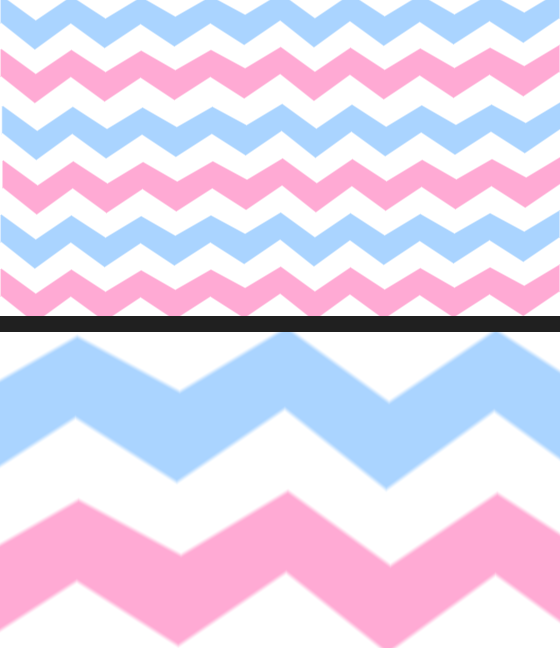
Top: the whole. Bottom: its middle third, enlarged.
Write a WebGL 1 fragment shader that draws this pattern.

```glsl
precision highp float;

// Six zigzag bands, alternately blue and pink, stacked on white.
// Each band lies between two piecewise-linear edges whose peaks and valleys
// drift in a four-wave cycle; rows are nudged and trimmed at their ends.

uniform vec2 u_resolution;

// Lengths are in units of 1/432 of the canvas height; y runs downward.
const float CANVAS_HEIGHT = 432.0;
const float ROWS = 6.0;
const float ROW_TOP = -5.0;
const float ROW_STEP = 74.7;
const float WAVE = 95.4;
const float CYCLE = 4.0;         // waves in one cycle of the drift
const float CYCLE_RISE = 3.0;    // lift of each cycle over the last
const float BAND_START = 0.8;
const float BAND_END = 765.0;
const float SOFTNESS = 1.4;

// Edge shape: peak x, peak-to-valley run, peak y, valley y.
const vec4 UPPER_EDGE = vec4(2.2, 46.7, 0.0, 33.0);
const vec4 LOWER_EDGE = vec4(1.4, 46.2, 37.0, 72.8);
const float UPPER_VALLEY_RISE = 2.6;
const float LOWER_VALLEY_RISE = 2.1;

// Small misplacements of rows 0-2 and 3-5.
const vec3 NUDGE_X_FIRST = vec3(0.0, 0.0, 2.0);
const vec3 NUDGE_X_LAST = vec3(2.6, 0.0, 0.0);
const vec3 NUDGE_Y_FIRST = vec3(0.0, -1.5, 1.6);
const vec3 NUDGE_Y_LAST = vec3(1.4, 0.7, 0.0);

const vec3 WHITE = vec3(1.0);
const vec3 BLUE = vec3(0.667, 0.831, 1.0);
const vec3 PINK = vec3(1.0, 0.667, 0.831);

float cycleLift(float wave) {
  return CYCLE_RISE * floor((wave + 0.5) / CYCLE);
}

float peakDrift(float wave) {
  return -cos(wave * 1.5708) - cycleLift(wave);
}

float valleyDrift(float wave, float rise) {
  float place = wave - CYCLE * floor((wave + 0.5) / CYCLE);
  return -rise * place - cycleLift(wave);
}

// Signed distance below a zigzag edge.
float belowEdge(vec2 p, vec4 edge, float rise) {
  float wave = floor((p.x - edge.x) / WAVE);
  float along = p.x - edge.x - wave * WAVE;
  bool falling = along < edge.y;
  float run = falling ? edge.y : WAVE - edge.y;
  float t = falling ? along / run : (WAVE - along) / run;
  float peak = edge.z + peakDrift(falling ? wave : wave + 1.0);
  float valley = edge.w + valleyDrift(wave, rise);
  float slope = (valley - peak) / run;
  return (p.y - mix(peak, valley, t)) / sqrt(1.0 + slope * slope);
}

// Offset of a row, picked from the two nudge triples.
vec2 rowNudge(float row) {
  vec3 pick = vec3(equal(vec3(mod(row, 3.0)), vec3(0.0, 1.0, 2.0)));
  float late = step(2.5, row);
  return vec2(dot(pick, mix(NUDGE_X_FIRST, NUDGE_X_LAST, late)),
              dot(pick, mix(NUDGE_Y_FIRST, NUDGE_Y_LAST, late)));
}

float bandCoverage(vec2 p, float soft) {
  float upper = belowEdge(p, UPPER_EDGE, UPPER_VALLEY_RISE);
  float lower = -belowEdge(p, LOWER_EDGE, LOWER_VALLEY_RISE);
  float ends = min(p.x - BAND_START, BAND_END - p.x);
  return smoothstep(-soft, soft, min(min(upper, lower), ends));
}

void main() {
  float unit = CANVAS_HEIGHT / u_resolution.y;
  vec2 p = gl_FragCoord.xy * unit;
  p.y = CANVAS_HEIGHT - p.y;
  float soft = max(SOFTNESS, 0.75 * unit);

  vec3 color = WHITE;
  for (float row = 0.0; row < ROWS; row += 1.0) {
    vec2 origin = vec2(0.0, ROW_TOP + row * ROW_STEP) + rowNudge(row);
    vec3 bandColor = mix(BLUE, PINK, mod(row, 2.0));
    color = mix(color, bandColor, bandCoverage(p - origin, soft));
  }
  gl_FragColor = vec4(color, 1.0);
}
```
